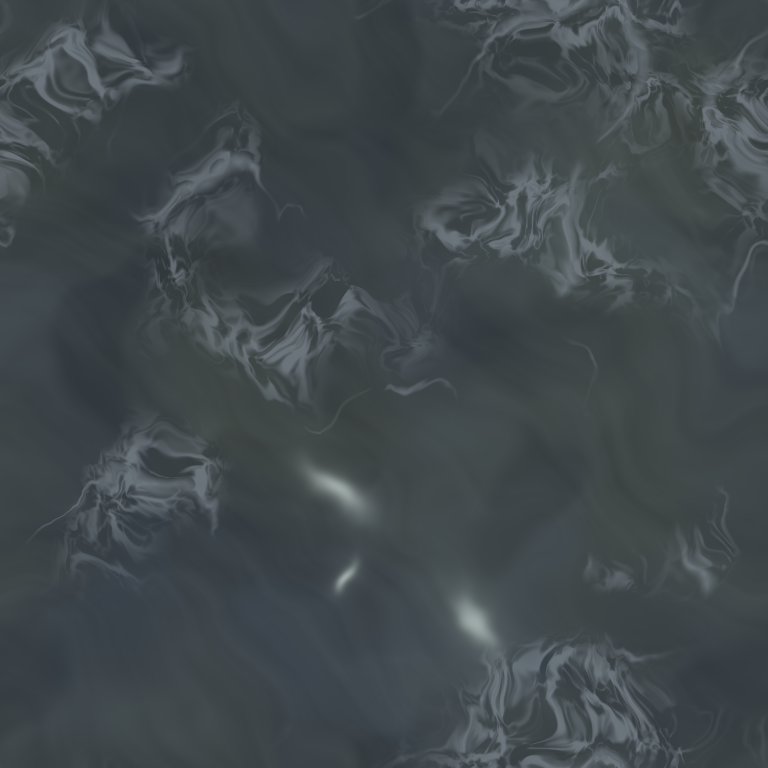
Give the GLSL for this texture, as a Shadertoy shader.

```glsl
const vec3 DEEP_WATER = vec3(0.196, 0.222, 0.238);
const vec3 LIT_WATER = vec3(0.278, 0.314, 0.322);
const vec3 BLUE_SHIFT = vec3(-0.010, -0.006, 0.022);
const vec3 FOAM = vec3(0.465, 0.505, 0.535);
const vec3 GLINT = vec3(0.66, 0.71, 0.70);

// Foam patches: centre, length, angle
const vec4 PATCHES[11] = vec4[11](
    vec4(0.83, 0.91, 0.20, -0.3), vec4(0.65, 0.73, 0.14, 0.3),
    vec4(0.80, 0.66, 0.12, -0.7), vec4(0.97, 0.78, 0.12, 1.4),
    vec4(0.76, 0.06, 0.21, 0.1), vec4(0.40, 0.58, 0.15, 0.1),
    vec4(0.14, 0.92, 0.10, 0.5), vec4(0.25, 0.72, 0.11, 1.3),
    vec4(0.18, 0.35, 0.13, 0.9), vec4(0.93, 0.31, 0.06, 1.0),
    vec4(0.80, 0.26, 0.07, 0.4));

// Glints: centre, length, angle
const vec4 GLINTS[3] = vec4[3](
    vec4(0.44, 0.365, 0.036, -0.8), vec4(0.615, 0.19, 0.036, -1.0),
    vec4(0.445, 0.25, 0.018, 1.2));

float hash(vec3 p) {
    p = fract(p * vec3(0.1031, 0.1030, 0.0973));
    p += dot(p, p.yzx + 33.33);
    return fract((p.x + p.y) * p.z);
}

float corner(vec2 cell, vec2 offset, vec2 period, float seed) {
    float angle = 6.28319 * hash(vec3(mod(cell, period), seed));
    return dot(offset, vec2(cos(angle), sin(angle)));
}

// Gradient noise that wraps over the unit square
float noise(vec2 uv, vec2 period, float seed) {
    vec2 p = uv * period;
    vec2 i = floor(p), f = p - i;
    vec2 u = f * f * f * (f * (f * 6.0 - 15.0) + 10.0);
    vec2 e = vec2(1.0, 0.0);
    float low = mix(corner(i, f, period, seed),
                    corner(i + e, f - e, period, seed), u.x);
    float high = mix(corner(i + e.yx, f - e.yx, period, seed),
                     corner(i + 1.0, f - 1.0, period, seed), u.x);
    return 1.4 * mix(low, high, u.y);
}

float fbm(vec2 uv, vec2 period, int octaves, float seed) {
    float sum = 0.0, amplitude = 0.5;
    for (int i = 0; i < octaves; i++) {
        sum += amplitude * noise(uv, period, seed + float(i));
        period *= 2.0;
        amplitude *= 0.5;
    }
    return sum;
}

vec2 warp(vec2 uv, float period, float amount, float seed) {
    return uv + amount * vec2(fbm(uv, vec2(period), 3, seed),
                              fbm(uv, vec2(period), 3, seed + 7.0));
}

float ridge(float value, float width) {
    return 1.0 - smoothstep(0.0, width, abs(value));
}

// Soft tilted ellipse on the wrapped square
float blob(vec2 uv, vec4 shape, float aspect) {
    vec2 d = fract(uv - shape.xy + 0.5) - 0.5;
    float c = cos(shape.w), s = sin(shape.w);
    d = vec2(c * d.x + s * d.y, c * d.y - s * d.x);
    d /= shape.z * vec2(1.0, aspect);
    return exp(-dot(d, d));
}

// Broken strands at three scales
float lace(vec2 uv) {
    return 0.48 * ridge(noise(uv, vec2(20.0, 17.0), 31.0), 0.36)
         + 0.32 * ridge(noise(uv, vec2(43.0, 36.0), 32.0), 0.42)
         + 0.20 * ridge(noise(uv, vec2(88.0, 72.0), 33.0), 0.50);
}

vec3 water(vec2 uv) {
    vec2 q = warp(uv, 3.0, 0.16, 1.0);
    float swell = fbm(q, vec2(2.0, 4.0), 4, 11.0);
    float streaks = fbm(q + vec2(0.0, q.x), vec2(5.0, 20.0), 3, 17.0);
    float hollow = smoothstep(0.16, 0.42, noise(q, vec2(5.0, 6.0), 21.0));
    float tone = 0.52 + 1.0 * swell + 0.30 * streaks - 0.28 * hollow;
    float hue = fbm(q, vec2(3.0), 3, 24.0);
    return mix(DEEP_WATER, LIT_WATER, clamp(tone, 0.0, 1.2)) + BLUE_SHIFT * hue * 1.6;
}

float foamCover(vec2 uv) {
    vec2 broad = warp(uv, 5.0, 0.10, 41.0);
    vec2 fine = warp(broad, 17.0, 0.035, 51.0);
    float density = 0.0;
    for (int i = 0; i < PATCHES.length(); i++)
        density += blob(broad, PATCHES[i], 0.42);
    density = min(density, 1.0);

    float clumps = fbm(fine, vec2(7.0), 4, 61.0);
    float cover = smoothstep(0.12, 1.0, density + 1.1 * clumps * (0.25 + density));
    float strands = cover * smoothstep(0.20, 0.85, lace(fine));

    // Thin winding veins that widen inside the patches
    float veinWidth = mix(0.035, 0.13, density);
    float vein = ridge(noise(fine, vec2(4.0), 71.0), veinWidth);
    float visible = smoothstep(0.10, 0.55, density + 0.9 * clumps);
    float grain = 0.65 + 0.5 * lace(fine + 0.37);
    return clamp(max(strands, vein * visible * grain * 0.85), 0.0, 1.0);
}

float glintLight(vec2 uv) {
    vec2 q = warp(uv, 9.0, 0.03, 81.0);
    float light = 0.0;
    for (int i = 0; i < GLINTS.length(); i++) {
        vec4 halo = GLINTS[i] * vec4(1.0, 1.0, 1.9, 1.0);
        light += 0.75 * blob(q, GLINTS[i], 0.42) + 0.16 * blob(q, halo, 0.6);
    }
    return min(light, 1.0);
}

void mainImage(out vec4 fragColor, in vec2 fragCoord) {
    vec2 uv = fragCoord / iResolution.xy;
    vec3 color = water(uv);
    color = mix(color, FOAM, 0.80 * foamCover(uv));
    color = mix(color, GLINT, glintLight(uv));
    fragColor = vec4(color, 1.0);
}
```
